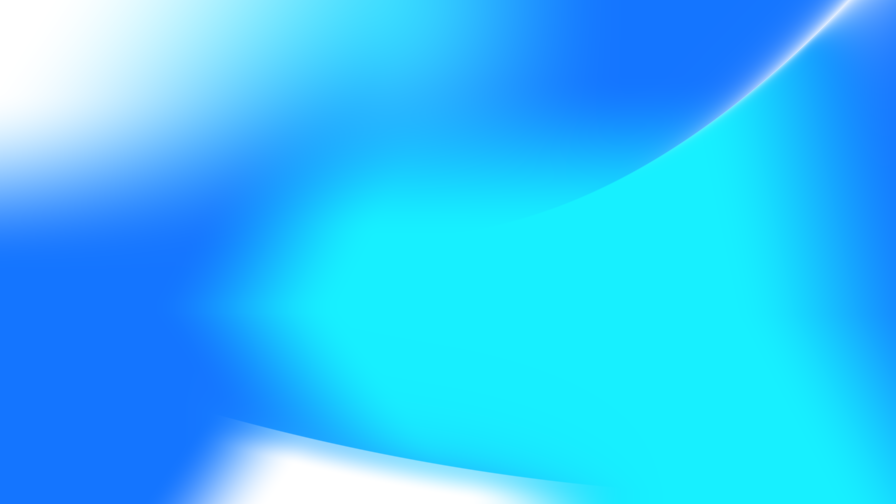
A Shadertoy shader for this background:

```glsl
// Soft abstract backdrop: a cyan body of light on blue, cut by two curved folds.
// Smooth masks in canvas units (0..1 on both axes) are layered from back to
// front; each fold is a parabola with a crisp side and a glowing side.

#define BLUE   vec3(0.08, 0.46, 1.00)
#define AZURE  vec3(0.14, 0.66, 1.00)
#define SKY    vec3(0.22, 0.86, 1.00)
#define CYAN   vec3(0.09, 0.94, 1.00)
#define WHITE  vec3(1.00)
#define RIM    vec3(0.90, 0.94, 1.00)
#define RIM_WIDTH 0.022

// 1 below the low limit, 0 above the high limit
float fadeOut(float low, float high, float v) {
    return 1.0 - smoothstep(low, high, v);
}

// Height (x) and slope (y) of the rising fold at the right
vec2 upperFold(float x) {
    float t = max(x - 0.612, -0.171);
    return vec2(0.583 + t * (0.626 + 1.83 * t), 0.626 + 3.66 * t);
}

// Height of the falling fold at the bottom
float lowerFold(float x) {
    float t = min(x - 0.39, 0.5);
    return 0.113 + t * (0.37 * t - 0.38);
}

// Cyan body: soft on the left, top and right, filled up to the upper fold
float bodyMask(vec2 p, float belowFold) {
    float bend = 0.3 * max(p.y - 0.4, 0.0) + 0.4 * max(0.38 - p.y, 0.0);
    float left = smoothstep(0.17, 0.38, p.x - bend);
    float top = mix(fadeOut(0.53, 0.85, p.y), 1.0, belowFold);
    float rise = p.y - 0.375;
    float lean = 0.12 * max(rise, 0.0) + 0.3 * min(rise, 0.0);
    float right = fadeOut(0.82, 1.07, p.x + lean);
    return left * top * right;
}

void mainImage(out vec4 fragColor, in vec2 fragCoord) {
    vec2 p = fragCoord / iResolution.xy;
    float aa = 1.0 / iResolution.y;

    // Signed distances to the folds, in canvas heights
    vec2 fold = upperFold(p.x);
    float slope = fold.y * iResolution.y / iResolution.x;
    float upper = (p.y - fold.x) / sqrt(1.0 + slope * slope);
    float lower = p.y - lowerFold(p.x);
    float belowFold = fadeOut(-aa, aa, upper);

    // Blue base with a sky glow along the top
    float sky = fadeOut(0.42, 0.70, p.x) * smoothstep(0.5, 1.0, p.y);
    vec3 color = mix(BLUE, SKY, sky);

    // White light in the upper left corner
    float corner = fadeOut(0.05, 0.48, p.x + 0.35 * (1.0 - p.y));
    corner *= smoothstep(0.46, 0.82, p.y);
    color = mix(color, WHITE, corner);

    // Cyan body
    color = mix(color, CYAN, bodyMask(p, belowFold));

    // Azure shade resting on the lower fold
    float shade = 0.55 * exp(-max(lower, 0.0) / 0.045);
    shade *= smoothstep(0.2, 0.35, p.x) * fadeOut(0.5, 0.75, p.x);
    color = mix(color, AZURE, shade);

    // White light under the lower fold
    float lit = mix(0.5, 1.0, smoothstep(0.0, 0.06, -lower));
    lit *= fadeOut(-aa, aa, lower);
    lit *= smoothstep(0.16, 0.30, p.x - 0.4 * p.y) * fadeOut(0.52, 0.70, p.x);
    color = mix(color, WHITE, lit);

    // Bright rim on the upper fold, spreading under it near the corner
    float under = 0.006 + 0.045 * smoothstep(0.90, 1.0, p.x);
    float width = mix(RIM_WIDTH, under, belowFold);
    float rim = exp(-abs(upper) / width) * smoothstep(0.68, 0.95, p.x);
    color = mix(color, RIM, rim);

    fragColor = vec4(color, 1.0);
}
```
